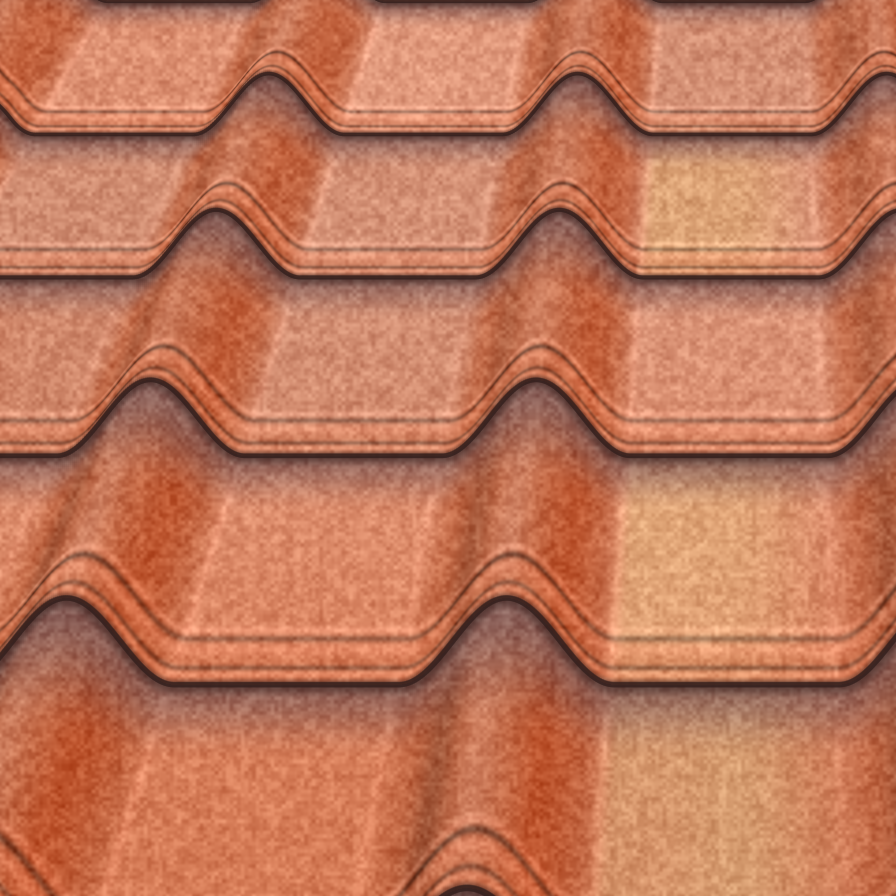
A Shadertoy shader for this texture:

```glsl
// Weathered clay roof tiles: wavy overlapping courses receding in perspective.

const vec3 PINK   = vec3(0.85, 0.58, 0.47);
const vec3 CLAY   = vec3(0.81, 0.47, 0.33);
const vec3 RIDGE  = vec3(0.75, 0.39, 0.25);
const vec3 RUST   = vec3(0.80, 0.33, 0.16);
const vec3 SAND   = vec3(0.86, 0.64, 0.46);
const vec3 SHADOW = vec3(0.50, 0.36, 0.35);
const vec3 GAP    = vec3(0.20, 0.12, 0.11);

const vec2 VANISH = vec2(0.832, -1.297); // vanishing point, y measured downward
const float CREST = -0.543;              // crest position across the columns
const float RISE = 0.197;                // wave height in tile widths
const float COURSE = 0.288;              // course length in perspective depth

float hash(vec2 p) {
    return fract(sin(dot(p, vec2(127.1, 311.7))) * 43758.5453);
}

float noise(vec2 p) {
    vec2 i = floor(p), f = fract(p);
    f = f * f * (3.0 - 2.0 * f);
    return mix(mix(hash(i), hash(i + vec2(1, 0)), f.x),
               mix(hash(i + vec2(0, 1)), hash(i + vec2(1, 1)), f.x), f.y);
}

// Soft line of half-width w centred on c
float band(float x, float c, float w) {
    float t = (x - c) / w;
    return exp(-t * t);
}

// Signed distance across the tile from the nearest crest
float crestOffset(float u) {
    return fract(u - CREST + 0.5) - 0.5;
}

// Tile profile: 1 on the crest, 0 in the flat pan
float wave(float u) {
    return 0.5 + 0.5 * cos(3.14159 * min(abs(crestOffset(u)) / 0.245, 1.0));
}

// Screen point to (across, depth, tile width) on the wavy surface
vec3 project(vec2 p) {
    vec2 q = p - VANISH;
    float width = q.y / 4.1;
    for (int i = 0; i < 6; i++)
        width = q.y / (4.0 + RISE * (1.0 - wave(q.x / width)));
    float depth = 1.0 / (COURSE * width) - 0.07;
    depth -= 0.15 * smoothstep(10.2, 11.0, depth);
    return vec3(q.x / width, depth, width);
}

// Glaze colour with a different tint for each tile
vec3 glaze(vec2 tile, float d, float depth, vec2 p) {
    float blotch = noise(p * 7.0 + tile * 3.7);
    vec3 col = mix(CLAY, PINK, smoothstep(6.3, 9.0, depth));
    col = mix(col, RUST, 0.3 * smoothstep(0.5, 1.0, hash(tile)) * blotch);
    float sandy = max(cos(2.2 * tile.x), 0.0) * step(mod(tile.y, 3.0), 1.5);
    sandy *= 1.0 - smoothstep(9.7, 10.2, depth);
    sandy *= smoothstep(0.2, 0.27, d) * (1.0 - smoothstep(0.5, 0.8, d));
    col = mix(col, SAND, sandy * (0.6 + 0.4 * blotch));
    return col * (0.96 + 0.08 * hash(tile + 9.0));
}

// Light and dark streaks running down the raised roll
vec3 shadeRoll(vec3 col, float d, float depth, vec2 p) {
    float near = 1.0 - smoothstep(6.0, 9.5, depth);
    float roll = 1.0 - smoothstep(0.17, 0.26, abs(d));
    float streak = noise(vec2(d * 22.0, depth * 1.7));
    col = mix(col, RIDGE, roll * 0.8);
    col = mix(col, RUST * 0.92, band(d, 0.12, 0.06) * (0.3 + 0.35 * near + 0.2 * streak));
    col = mix(col, RIDGE * 0.72, band(d, -0.11, 0.045) * (0.25 + 0.4 * near));
    col = mix(col, PINK, band(d, -0.015, 0.05) * (0.35 + 0.25 * streak));
    float wear = 0.5 + 0.5 * noise(p * 40.0);
    col += 0.10 * wear * band(d, 0.235, 0.012);
    return col + 0.06 * wear * band(d, -0.25, 0.012);
}

// Moulded ribs above the front edge; f is 0 at that edge
vec3 addLip(vec3 col, float f, float rise) {
    col = mix(col, RIDGE * 1.08, 0.35 * (1.0 - smoothstep(0.13, 0.19, f)));
    col += 0.09 * band(f, 0.215, 0.016) + 0.08 * band(f, 0.135, 0.025);
    col *= 1.0 - (0.26 + 0.1 * rise) * band(f, 0.18, 0.014);
    col *= 1.0 - 0.28 * band(f, 0.065, 0.012);
    return col + 0.07 * band(f, 0.04, 0.014);
}

void mainImage(out vec4 fragColor, in vec2 fragCoord) {
    vec2 p = fragCoord / iResolution.xy;
    p.y = 1.0 - p.y;
    vec3 s = project(p);
    float course = floor(s.y), f = s.y - course;
    float d = crestOffset(s.x), rise = wave(s.x);
    vec2 tile = vec2(floor(s.x - CREST), course);

    // Tile body
    vec3 col = glaze(tile, fract(s.x - CREST), s.y, p);
    col = shadeRoll(col, d, s.y, p);
    col = addLip(col, f, rise);

    // Shadow cast by the course above
    float reach = mix(0.28, 0.5, rise);
    float shade = 1.0 - smoothstep(0.0, reach, 1.0 - f);
    col = mix(col, SHADOW, shade * mix(0.75, 0.9, rise));

    // Fine clay grain
    float grain = noise(p * 240.0) + 0.8 * noise(p * 120.0 + 31.0) - 0.9;
    col += 0.13 * grain * vec3(0.85, 1.0, 0.95);

    // Dark gap under each front edge, measured in tile widths
    float slope = length(vec2(dFdx(s.y), dFdy(s.y))) * iResolution.y;
    float edge = (fract(s.y + 0.5) - 0.5) / max(slope * s.z, 1e-4);
    float penumbra = 1.0 - smoothstep(0.0, edge < 0.0 ? 0.035 : 0.02, abs(edge));
    float soft = 0.75 / (iResolution.y * s.z);
    float gap = 1.0 - smoothstep(0.006 - soft, 0.009 + soft, abs(edge));
    col = mix(col, GAP, max(0.6 * penumbra, 0.92 * gap));

    fragColor = vec4(clamp(col, 0.0, 1.0), 1.0);
}
```
